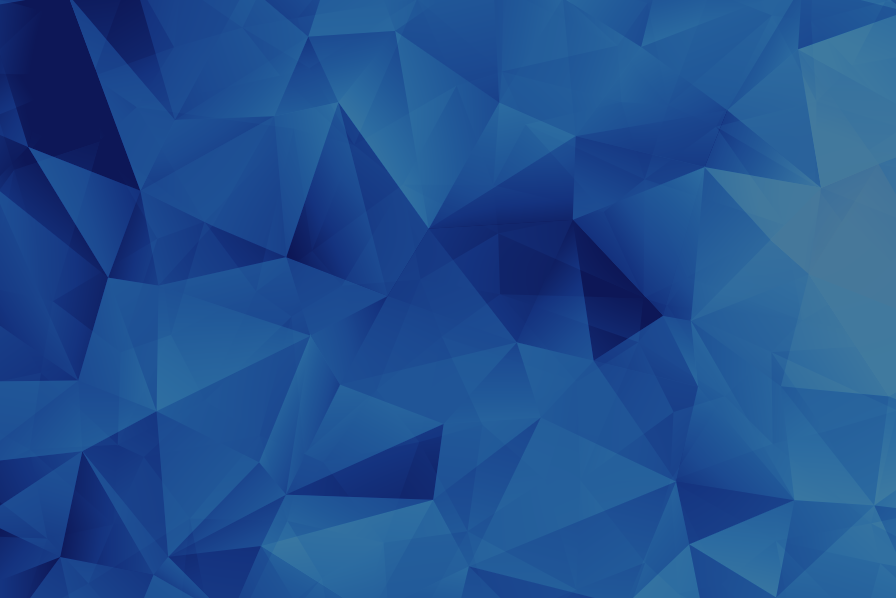
This background is drawn by a Shadertoy shader. Its source:

```glsl
// Low-poly backdrop: a jittered grid is cut into triangles, each with its own
// linear shade. Broad pools of light and dark set the tone, a finer and fainter
// triangle layer adds glassy overlaps, and a blue ramp turns tone into colour.

const float MAIN_CELLS   = 6.0;   // grid cells per canvas height
const float DETAIL_CELLS = 7.5;
const float MAIN_ANGLE   = 0.42;  // grid rotations, radians
const float DETAIL_ANGLE = 1.15;
const float JITTER       = 0.88;  // vertex scatter, in cells
const float FACET_STEP   = 0.24;  // shade difference between triangles
const float VERTEX_STEP  = 0.46;  // shade slope inside a triangle
const float DETAIL_GAIN  = 0.24;  // strength of the faint layer
const float FLATNESS     = 0.65;  // how far a triangle keeps one base tone
const float NOISE_GAIN   = 0.16;
const float NOISE_SCALE  = 3.5;
const vec3  HAZE_COLOUR  = vec3(0.31, 0.46, 0.58);

const vec3 RAMP[6] = vec3[6](
    vec3(0.05, 0.09, 0.34), vec3(0.08, 0.20, 0.50), vec3(0.11, 0.29, 0.57),
    vec3(0.13, 0.35, 0.60), vec3(0.17, 0.42, 0.63), vec3(0.24, 0.48, 0.63));

vec3 hash3(vec3 p) {
    p = fract(p * vec3(0.1031, 0.1030, 0.0973));
    p += dot(p, p.yxz + 33.33);
    return fract((p.xxy + p.yxx) * p.zyx);
}

float cornerSlope(vec2 cell, vec2 offset) {
    return dot(hash3(vec3(cell, 7.0)).xy * 2.0 - 1.0, offset);
}

float gradientNoise(vec2 p) {
    vec2 i = floor(p), f = p - i, e = vec2(1.0, 0.0);
    vec2 u = f * f * f * (f * (f * 6.0 - 15.0) + 10.0);
    return mix(mix(cornerSlope(i, f), cornerSlope(i + e, f - e), u.x),
               mix(cornerSlope(i + e.yx, f - e.yx), cornerSlope(i + 1.0, f - 1.0), u.x), u.y);
}

// Soft elliptical spot, 1 at its centre
float pool(vec2 p, vec2 centre, vec2 radius) {
    vec2 d = (p - centre) / radius;
    return exp(-dot(d, d));
}

// Broad light and dark regions
float baseTone(vec2 p) {
    float tone = mix(0.36, 0.80, p.x / 1.5);
    tone -= 0.44 * pool(p, vec2(0.06, 0.93), vec2(0.20, 0.22));
    tone -= 0.48 * pool(p, vec2(0.70, 0.58), vec2(0.40, 0.13));
    tone -= 0.24 * pool(p, vec2(0.15, 0.08), vec2(0.25, 0.13));
    tone -= 0.22 * pool(p, vec2(0.68, 0.20), vec2(0.18, 0.10));
    tone -= 0.50 * pool(p, vec2(1.22, 0.77), vec2(0.11, 0.07));
    tone -= 0.36 * pool(p, vec2(1.06, 0.52), vec2(0.13, 0.11));
    tone -= 0.24 * pool(p, vec2(1.17, 0.22), vec2(0.10, 0.12));
    tone += 0.26 * pool(p, vec2(1.40, 0.62), vec2(0.20, 0.20));
    tone += 0.24 * pool(p, vec2(0.45, 0.42), vec2(0.22, 0.08));
    tone += 0.18 * pool(p, vec2(0.50, 0.77), vec2(0.25, 0.07));
    tone += 0.22 * pool(p, vec2(0.55, 0.04), vec2(0.15, 0.07));
    return tone + NOISE_GAIN * gradientNoise(p * NOISE_SCALE);
}

// Twice the signed area of a triangle
float area2(vec2 a, vec2 b, vec2 c) {
    vec2 u = b - a, v = c - a;
    return u.x * v.y - u.y * v.x;
}

vec2 vertexAt(vec2 cell, float seed) {
    return cell + 0.5 + JITTER * (hash3(vec3(cell, seed)).xy - 0.5);
}

// Adds (centroid, shade, 1) weighted by the triangle's smoothed coverage
void addFacet(vec2 q, vec2 a, vec2 b, vec2 c, vec3 id, float pixel, inout vec4 sum) {
    float area = area2(a, b, c);
    if (area < 0.0001) return;
    vec3 part = vec3(area2(b, c, q), area2(c, a, q), area2(a, b, q));
    vec3 inset = part / vec3(length(c - b), length(a - c), length(b - a));
    float cover = clamp(min(inset.x, min(inset.y, inset.z)) / pixel + 0.5, 0.0, 1.0);
    if (cover <= 0.0) return;
    float shade = FACET_STEP * (hash3(id + 31.0).x - 0.5)
                + VERTEX_STEP * dot(part / area, hash3(id + 57.0) - 0.5);
    sum += cover * vec4((a + b + c) / 3.0, shade, 1.0);
}

// Returns the triangle centroid in canvas units and its shade offset
vec3 facetLayer(vec2 p, float cells, float angle, float seed) {
    float s = sin(angle), k = cos(angle);
    mat2 turn = mat2(k, s, -s, k);
    vec2 q = turn * p * cells, home = floor(q);
    float pixel = cells / iResolution.y;
    vec4 sum = vec4(q, 0.0, 1.0) * 0.0001;
    for (int y = -2; y <= 1; y++)
    for (int x = -2; x <= 1; x++) {
        vec2 cell = home + vec2(x, y);
        vec2 a = vertexAt(cell, seed), b = vertexAt(cell + vec2(1, 0), seed);
        vec2 c = vertexAt(cell + 1.0, seed), d = vertexAt(cell + vec2(0, 1), seed);
        // Cut along the diagonal that gives the fuller pair
        bool cutAC = min(area2(a, b, c), area2(a, c, d)) > min(area2(a, b, d), area2(b, c, d));
        addFacet(q, a, b, cutAC ? c : d, vec3(cell, seed + 1.0), pixel, sum);
        addFacet(q, cutAC ? a : b, c, d, vec3(cell, seed + 2.0), pixel, sum);
    }
    sum /= sum.w;
    return vec3(transpose(turn) * sum.xy / cells, sum.z);
}

vec3 ramp(float tone) {
    float t = clamp(tone, 0.0, 1.0) * 5.0;
    int i = min(int(t), 4);
    return mix(RAMP[i], RAMP[i + 1], t - float(i));
}

void mainImage(out vec4 fragColor, in vec2 fragCoord) {
    vec2 p = fragCoord / iResolution.y;
    vec3 facet = facetLayer(p, MAIN_CELLS, MAIN_ANGLE, 3.0);
    vec3 detail = facetLayer(p, DETAIL_CELLS, DETAIL_ANGLE, 11.0);
    vec2 sampleAt = mix(p, facet.xy, FLATNESS);
    float tone = baseTone(sampleAt) + facet.z + DETAIL_GAIN * detail.z;
    float haze = 0.6 * pool(sampleAt, vec2(1.43, 0.62), vec2(0.17, 0.18));
    fragColor = vec4(mix(ramp(tone), HAZE_COLOUR, haze * smoothstep(0.3, 0.9, tone)), 1.0);
}
```
